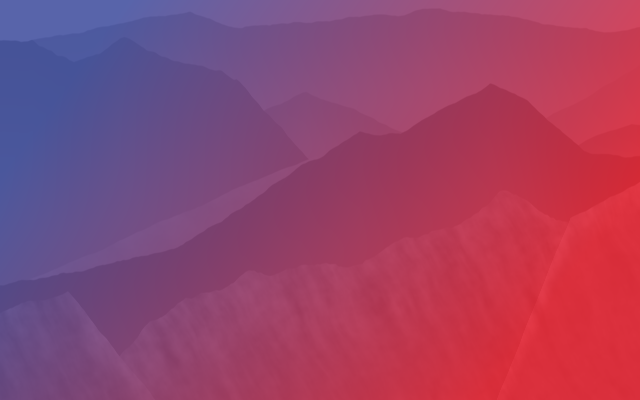
Reproduce this background procedurally as a WebGL 1 fragment shader.

```glsl
precision highp float;
// Hazy mountain ranges under a diagonal blue-to-red colour wash.
// Each ridge line is built from sloped peaks roughened by noise; layers are
// stacked back to front as a light/dark tone that is added to the wash.

uniform vec2 u_resolution;

const vec3 BLUE = vec3(0.28, 0.33, 0.60);
const vec3 RED = vec3(0.855, 0.185, 0.235);
const vec3 HAZE_TINT = vec3(1.0, 0.95, 1.05);
const float SKY_TONE = 0.065;

float hash(vec2 p) {
  return fract(sin(dot(p, vec2(127.1, 311.7))) * 43758.55);
}

float noise(vec2 p) {
  vec2 cell = floor(p);
  vec2 f = fract(p);
  f = f * f * (3.0 - 2.0 * f);
  float low = mix(hash(cell), hash(cell + vec2(1.0, 0.0)), f.x);
  float high = mix(hash(cell + vec2(0.0, 1.0)), hash(cell + 1.0), f.x);
  return mix(low, high, f.y);
}

// Layered noise, centred on zero
float fbm(vec2 p) {
  float sum = 0.0;
  float gain = 0.5;
  for (int i = 0; i < 4; i++) {
    sum += gain * (noise(p) - 0.5);
    p = p * 2.03 + 7.1;
    gain *= 0.5;
  }
  return sum;
}

// Height of a peak at the given top, with its own slope on each side
float peak(float x, vec2 top, float leftSlope, float rightSlope) {
  float d = x - top.x;
  return top.y - max(-d * leftSlope, d * rightSlope);
}

// Straight slope through a point, used to cut a ridge off
float slope(float x, vec2 point, float rise) {
  return point.y + (x - point.x) * rise;
}

float rough(float x, float seed, float amount) {
  return amount * fbm(vec2(x * 16.0, seed));
}

float below(float y, float ridge) {
  return smoothstep(-0.002, 0.003, ridge - y);
}

// Cover the tone behind with a layer fading from crest to foot
float layer(float behind, float y, float ridge, float crest, float foot, float depth) {
  float tone = mix(crest, foot, smoothstep(0.0, depth, ridge - y));
  return mix(behind, tone, below(y, ridge));
}

// Eroded rock streaks that run down and to the right
float rockStreaks(vec2 p) {
  float warp = fbm(p * 7.0);
  float across = p.x + 0.45 * p.y + 0.06 * warp;
  float streak = fbm(vec2(across * 34.0, p.y * 8.0));
  float grain = fbm(p * 45.0);
  return 0.07 * streak + 0.035 * grain + 0.03 * warp;
}

void main() {
  vec2 uv = gl_FragCoord.xy / u_resolution;
  vec2 p = vec2(uv.x * 1.6, uv.y);
  float x = p.x;
  float y = p.y;

  // Diagonal colour wash
  float wash = clamp(uv.x + 0.45 * (1.0 - uv.y) - 0.2, 0.0, 1.0);
  vec3 color = mix(BLUE, RED, wash);

  // Distant ranges
  float far = max(peak(x, vec2(0.475, 0.973), 0.19, 0.35),
                  peak(x, vec2(1.1, 0.977), 0.1, 0.13));
  far = max(far, peak(x, vec2(1.6, 0.933), 0.15, 0.1)) + rough(x, 1.0, 0.022);
  float tone = layer(SKY_TONE, y, far, 0.022, 0.042, 0.25);

  float haze = peak(x, vec2(1.65, 0.86), 0.55, 0.3) + rough(x, 2.0, 0.02);
  tone = layer(tone, y, haze, 0.022, 0.032, 0.15);
  float hump = peak(x, vec2(1.58, 0.692), 0.33, 0.2) - 0.9 * pow(max(1.5 - x, 0.0), 1.5);
  tone = layer(tone, y, hump + rough(x, 3.0, 0.01), 0.0, 0.018, 0.12);
  float middle = peak(x, vec2(0.765, 0.77), 0.42, 0.41) + rough(x, 4.0, 0.022);
  tone = layer(tone, y, middle, 0.016, 0.03, 0.15);

  // Blue mountain on the left and the pale flank at its foot
  float left = max(peak(x, vec2(0.08, 0.905), 0.1, 0.55),
                   peak(x, vec2(0.31, 0.9), 0.42, 0.36));
  left = min(left, slope(x, vec2(0.59, 0.8), -1.08)) + rough(x, 5.0, 0.035);
  tone = layer(tone, y, left, -0.004, 0.018, 0.5);
  float flank = peak(x, vec2(0.79, 0.612), 0.435, 0.6) + rough(x, 6.0, 0.014);
  float flankTone = 0.034 + 0.02 * fbm(vec2(x + y, y - 0.5 * x) * 20.0);
  tone = layer(tone, y, flank, flankTone, 0.026, 0.12);

  // Main summit
  float summit = min(peak(x, vec2(1.225, 0.79), 0.56, 0.5),
                     slope(x, vec2(1.317, 0.745), -0.88));
  summit = max(summit, peak(x, vec2(0.9, 0.675), 0.66, 0.1));
  summit = max(summit, peak(x, vec2(0.448, 0.375), 0.19, 0.5)) + rough(x, 7.0, 0.03);
  tone = layer(tone, y, summit, -0.025, 0.0, 0.35);

  // Rocky foreground: broken crest lines with streaked faces
  float streaks = rockStreaks(p);
  float rocks = max(peak(x, vec2(1.29, 0.525), 0.45, 0.6),
                    peak(x, vec2(0.9, 0.345), 0.15, 0.5));
  rocks = min(rocks, slope(x, vec2(0.49, 0.281), 0.9)) + rough(x, 8.0, 0.07);
  tone = layer(tone, y, rocks, 0.012 + streaks, streaks * 0.5, 0.4);
  float spur = peak(x, vec2(0.17, 0.275), 0.3, 1.25) + rough(x, 9.0, 0.03);
  float spurEdge = 0.025 * smoothstep(0.12, 0.2, x);
  tone = layer(tone, y, spur, spurEdge + streaks, streaks * 0.7, 0.09);
  float shoulder = min(peak(x, vec2(1.6, 0.545), 0.5, 0.5),
                       slope(x, vec2(1.415, 0.43), 2.5)) + rough(x, 10.0, 0.025);
  tone = layer(tone, y, shoulder, 0.035 + streaks, streaks * 0.4, 0.1);

  gl_FragColor = vec4(color + tone * HAZE_TINT, 1.0);
}
```
